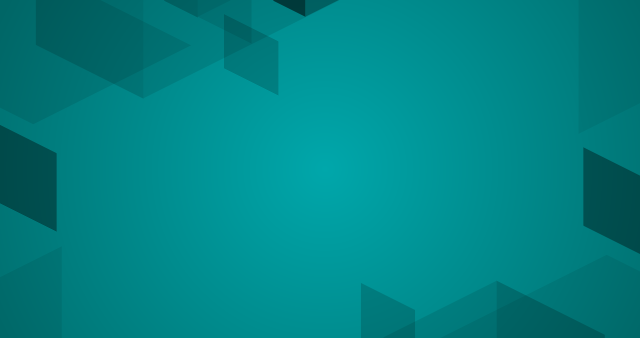
This background is drawn by a WebGL 2 fragment shader. Its source:

```glsl
#version 300 es
precision highp float;
// Teal radial glow framed by translucent, slanted panels.

uniform vec2 u_resolution;
out vec4 fragColor;

const float SLOPE = 0.5;   // every slanted edge rises or falls by this
const float FAR = 200.0;   // open end, well outside the canvas

// Soft membership of v in the interval [lo, hi].
float inside(float v, float lo, float hi, float soft) {
    return clamp(min(v - lo, hi - v) / soft + 0.5, 0.0, 1.0);
}

// Light left by a panel with vertical sides; span.zw are heights at its left side.
float panel(vec2 p, vec4 span, float slope, float shade, float soft) {
    float y = p.y - slope * (p.x - span.x);
    float mask = inside(p.x, span.x, span.y, soft) * inside(y, span.z, span.w, soft);
    return 1.0 - shade * mask;
}

// Light left by a rhombus bounded by two rising and two falling edges.
float rhombus(vec2 p, vec2 rising, vec2 falling, float shade, float soft) {
    float a = p.y - SLOPE * p.x;
    float b = p.y + SLOPE * p.x;
    return 1.0 - shade * inside(a, rising.x, rising.y, soft)
                       * inside(b, falling.x, falling.y, soft);
}

// Overlapping panels hanging from the top edge.
float topPanels(vec2 p, float soft) {
    float light = rhombus(p, vec2(30.8, FAR), vec2(36.0, 60.65), 0.09, soft);
    light *= panel(p, vec4(5.6, 22.4, 45.8, FAR), -SLOPE, 0.15, soft);
    light *= panel(p, vec4(22.4, 53.0, 37.45, FAR), SLOPE, 0.1, soft);
    light *= panel(p, vec4(25.65, 30.9, 52.7, FAR), -SLOPE, 0.2, soft);
    light *= panel(p, vec4(30.9, 39.3, 50.2, FAR), -SLOPE, 0.09, soft);
    light *= panel(p, vec4(30.9, 36.0, 50.2, FAR), SLOPE, 0.07, soft);
    light *= panel(p, vec4(35.0, 43.5, 42.15, 50.6), -SLOPE, 0.17, soft);
    light *= panel(p, vec4(42.7, 47.7, 52.7, FAR), -SLOPE, 0.55, soft);
    light *= panel(p, vec4(47.7, 53.0, 50.2, FAR), SLOPE, 0.25, soft);
    return light;
}

// Dark and faint panels along the left and right edges.
float sidePanels(vec2 p, float soft) {
    float light = panel(p, vec4(-1.0, 8.85, 21.55, 33.8), -SLOPE, 0.37, soft);
    light *= panel(p, vec4(91.15, 101.0, 17.55, 29.8), -SLOPE, 0.37, soft);
    light *= panel(p, vec4(90.4, 101.0, 31.9, FAR), SLOPE, 0.06, soft);
    light *= panel(p, vec4(-1.0, 9.65, -FAR, 9.0), SLOPE, 0.07, soft);
    return light;
}

// Panels rising from the bottom edge.
float bottomPanels(vec2 p, float soft) {
    float light = rhombus(p, vec2(-FAR, -34.4), vec2(-FAR, 60.4), 0.07, soft);
    light *= panel(p, vec4(56.4, 64.85, -FAR, 8.6), -SLOPE, 0.16, soft);
    light *= panel(p, vec4(59.9, 77.6, -FAR, 0.1), SLOPE, 0.1, soft);
    light *= panel(p, vec4(77.6, 94.5, -FAR, 8.95), -SLOPE, 0.19, soft);
    return light;
}

// Round glow fading from the centre towards the corners.
vec3 glow(vec2 p, vec2 centre, float radius) {
    vec3 bright = vec3(0.0, 0.655, 0.67);
    vec3 deep = vec3(0.0, 0.438, 0.438);
    return mix(bright, deep, min(length(p - centre) / radius, 1.0));
}

void main() {
    // The canvas is 100 units wide.
    float pixel = 100.0 / u_resolution.x;
    vec2 p = gl_FragCoord.xy * pixel;

    vec3 color = glow(p, vec2(50.8, 26.4), 56.5);
    color *= topPanels(p, pixel) * sidePanels(p, pixel) * bottomPanels(p, pixel);
    fragColor = vec4(color, 1.0);
}
```
